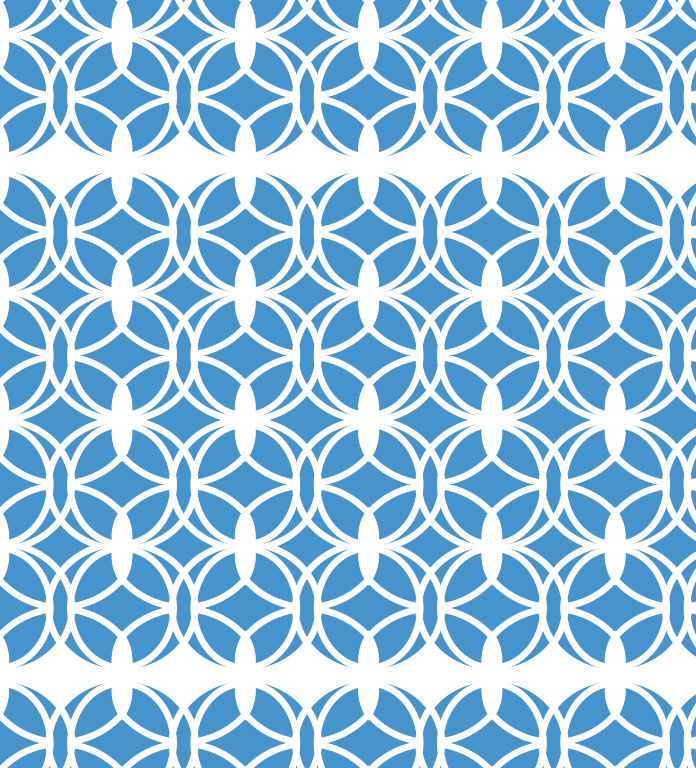
Give the GLSL for this pattern, as a WebGL 2 fragment shader.

```glsl
#version 300 es
precision highp float;
// Blue lattice of overlapping ovals drawn in white line, with white pods at the nodes.
// Each column and row is folded onto one quarter motif, built from distance functions;
// rows come in mirrored groups of four, parted by plain white bands.

uniform vec2 u_resolution;
out vec4 fragColor;

const vec3 BLUE = vec3(0.28, 0.58, 0.80);
const vec3 WHITE = vec3(1.0);

// Lengths are in design units: the canvas is UNITS high.
const float UNITS = 768.0;
const float PITCH = 123.3;        // column spacing
const float FIRST_COLUMN = 122.0;
const float GROUP = 511.0;        // height of a group of four rows
const float GROUP_TOP = 164.5;    // middle of a white band, from the top
const float INNER_ROW = 64.5;     // row centres, from the middle of a group
const float OUTER_ROW = 188.0;
const float HALF_ROW = 61.5;
const float LINE = 6.6;

// Approximate signed distance to an ellipse.
float ellipse(vec2 p, vec2 radii) {
    float k = length(p / radii);
    float slope = max(length(p / (radii * radii)), 1e-5);
    return k * (k - 1.0) / slope;
}

// Signed distance to an upright pointed lens made of two arcs.
float lens(vec2 p, float halfWidth, float halfHeight) {
    float radius = (halfWidth * halfWidth + halfHeight * halfHeight) / (2.0 * halfWidth);
    return length(vec2(abs(p.x) + radius - halfWidth, p.y)) - radius;
}

// Distance to a line of the given width along a contour.
float outline(float d, float width) {
    return abs(d) - 0.5 * width;
}

// Smooth coverage of the inside of a shape.
float cover(float d, float pixel) {
    return 1.0 - smoothstep(-0.6 * pixel, 0.6 * pixel, d);
}

// White coverage of one motif; q is measured from its centre.
float motif(vec2 q, float bandSide, float pixel) {
    vec2 a = abs(q);

    // Wide ovals of this column and the next one
    vec2 wide = vec2(73.3, 64.6);
    float own = ellipse(a, wide);
    float next = ellipse(a - vec2(PITCH, 0.0), wide);
    float lines = min(outline(own, LINE), outline(next, LINE));

    // Narrow oval, touching the neighbouring wide one
    float narrow = ellipse(a, vec2(51.6, 59.7));
    lines = min(lines, outline(narrow, LINE));

    // Four arcs inside it that leave a curved star
    float arc = length(a - vec2(0.5 * PITCH, HALF_ROW + 21.0)) - 81.7;
    lines = min(lines, max(outline(arc, LINE), narrow));

    // Pod at the node, pinched where two rows meet
    float pod = lens(a - vec2(0.0, HALF_ROW - 9.0), 10.5, 30.0);
    float white = cover(min(lines, pod), pixel);

    // Band between groups: everything outside the wide ovals
    float outside = cover(-min(own, next), pixel);
    return max(white, outside * bandSide);
}

void main() {
    float pixel = UNITS / u_resolution.y;
    vec2 p = gl_FragCoord.xy * pixel;
    p.y = UNITS - p.y;

    // Repeat the columns, centred on the pods
    float x = mod(p.x - FIRST_COLUMN + 0.5 * PITCH, PITCH) - 0.5 * PITCH;

    // Repeat the groups and mirror each about its middle
    float h = abs(mod(p.y - GROUP_TOP, GROUP) - 0.5 * GROUP);
    float middle = 0.5 * (INNER_ROW + OUTER_ROW);
    float y = h - (h < middle ? INNER_ROW : OUTER_ROW);
    float bandSide = step(OUTER_ROW, h);

    float white = motif(vec2(x, y), bandSide, pixel);
    fragColor = vec4(mix(BLUE, WHITE, white), 1.0);
}
```
